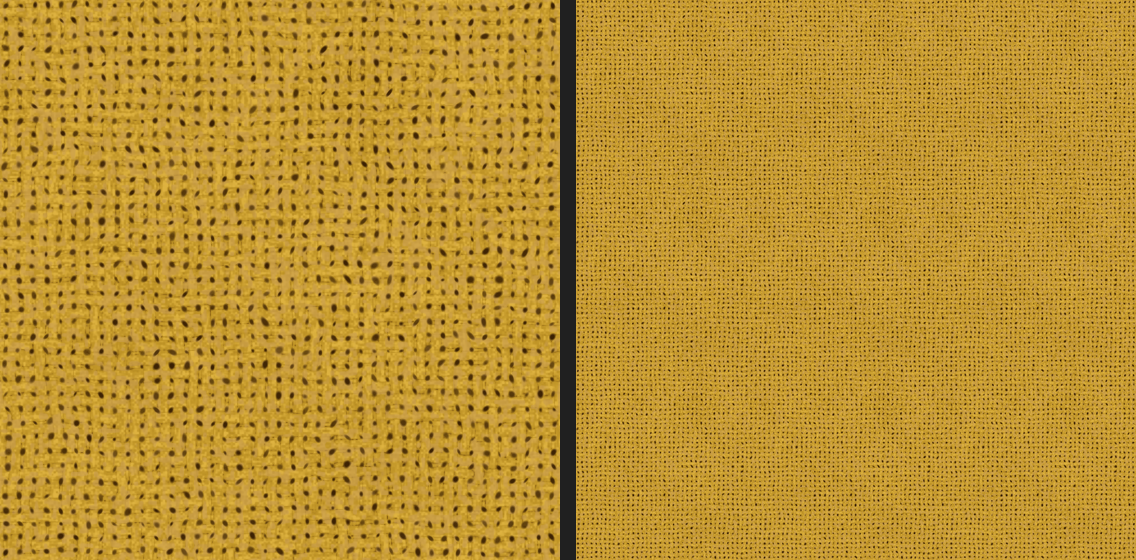
Left: one tile. Right: repeated 3 by 3.
Give the GLSL for this texture, as a three.js fragment shader.

```glsl
// Loose golden cloth: 41 by 39 woven threads with small dark gaps and fine fibre grain.
varying vec2 vUv;

float hash(vec2 p) {
  vec3 q = fract(p.xyx * 0.1031);
  q += dot(q, q.yzx + 33.33);
  return fract((q.x + q.y) * q.z);
}

// Value noise over the unit square that wraps after `cells` cells.
float noise(vec2 uv, vec2 cells, float seed) {
  vec2 p = uv * cells;
  vec2 i = floor(p), f = fract(p);
  f = f * f * (3.0 - 2.0 * f);
  vec2 a = mod(i, cells) + seed, b = mod(i + 1.0, cells) + seed;
  return mix(mix(hash(a), hash(vec2(b.x, a.y)), f.x),
             mix(hash(vec2(a.x, b.y)), hash(b), f.x), f.y);
}

void main() {
  vec2 threads = vec2(41.0, 39.0);

  // Uneven spacing: slow drift plus a wobble along each thread
  vec2 drift = vec2(noise(vUv, vec2(9.0), 3.0), noise(vUv, vec2(9.0), 57.0)) - 0.5;
  vec2 wobble = vec2(noise(vUv, threads, 11.0), noise(vUv, threads, 83.0)) - 0.5;
  vec2 p = vUv * threads + 0.35 * drift + 0.32 * wobble;

  // Crossings: one thread rides over the other
  vec2 crossing = mod(floor(p + 0.5), threads);
  vec2 c = fract(p + 0.5) - 0.5;
  vec2 bulge = cos(3.14159 * c);
  float over = hash(crossing + 131.0) - 0.5;
  float warp = smoothstep(-0.5, 0.5, bulge.x - bulge.y + 1.6 * over * bulge.x * bulge.y);
  float roundness = max(bulge.x, bulge.y);

  // Shadow beside the upper thread
  vec2 across = over > 0.0 ? c : c.yx;
  float groove = exp(-pow((abs(across.x) - 0.37) / 0.065, 2.0)) * cos(3.14159 * across.y);

  // Gaps between four threads, varied in size, slant and depth
  vec2 gapId = mod(floor(p), threads);
  vec2 g = fract(p) - 0.5;
  g.x += (hash(gapId + 17.0) - 0.5) * 0.9 * g.y;
  float radius = mix(0.10, 0.22, hash(gapId + 29.0));
  float gap = 1.0 - smoothstep(radius - 0.1, radius + 0.11, length(g * vec2(1.15, 0.95)));
  gap *= mix(0.6, 1.0, hash(gapId + 71.0));

  // Fibres follow the visible thread; grain covers everything
  float fibre = mix(noise(vUv, vec2(82.0, 234.0), 5.0),
                    noise(vUv, vec2(246.0, 78.0), 41.0), warp) - 0.5;
  float grain = noise(vUv, vec2(256.0), 7.0) - 0.5;
  float patches = noise(vUv, vec2(6.0), 19.0) - 0.5;

  float light = 0.40 + 0.28 * roundness - 0.24 * groove
              + 0.34 * fibre + 0.42 * grain + 0.10 * patches;

  // Dyed yarn, from shaded ochre to lit gold, with paler worn areas
  vec3 color = mix(vec3(0.50, 0.34, 0.06), vec3(0.75, 0.58, 0.15), smoothstep(0.0, 0.5, light));
  color = mix(color, vec3(0.87, 0.70, 0.25), smoothstep(0.45, 0.95, light));
  float worn = noise(vUv, vec2(123.0, 117.0), 97.0);
  color = mix(color, vec3(0.79, 0.62, 0.31), 0.65 * smoothstep(0.45, 0.8, worn));
  color = mix(color, vec3(0.22, 0.12, 0.01), gap);

  gl_FragColor = vec4(color, 1.0);
}
```
